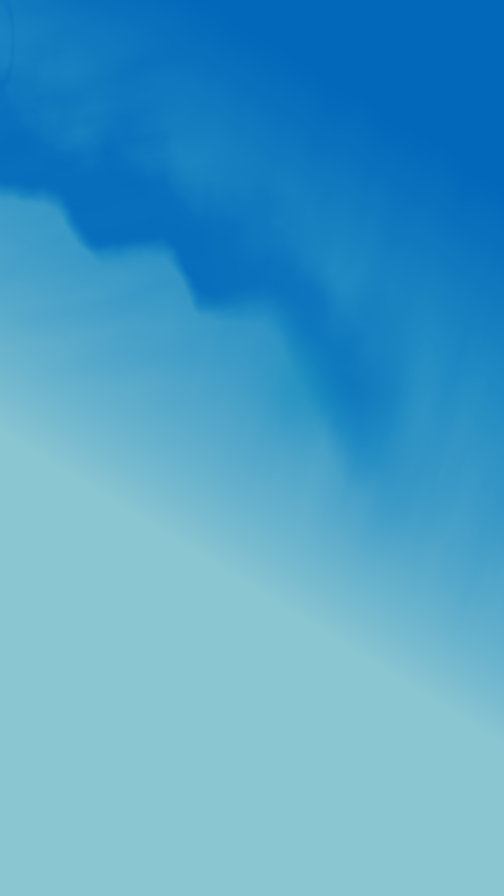
This background is drawn by a Shadertoy shader. Its source:

```glsl
// Soft blue sky: a deep blue cloud bank feathering diagonally into pale aqua.
#define DEEP vec3(0.005, 0.408, 0.73)
#define AZURE vec3(0.12, 0.54, 0.76)
#define AQUA vec3(0.54, 0.772, 0.822)
#define TEAL vec3(0.09, 0.56, 0.74)
#define PALE_START 0.48
#define PALE_SLOPE 0.35
#define HAZE_FALLOFF 2.3
#define EDGE_WARP 0.035
#define WISP_STRENGTH 0.11

vec2 hashGradient(vec2 cell) {
    vec2 k = vec2(dot(cell, vec2(127.1, 311.7)), dot(cell, vec2(269.5, 183.3)));
    return 2.0 * fract(sin(k) * 43758.5) - 1.0;
}

float gradientNoise(vec2 p) {
    vec2 i = floor(p), f = fract(p);
    vec2 w = f * f * f * (f * (f * 6.0 - 15.0) + 10.0);
    vec2 o = vec2(0.0, 1.0);
    float low = mix(dot(hashGradient(i), f),
                    dot(hashGradient(i + o.yx), f - o.yx), w.x);
    float high = mix(dot(hashGradient(i + o.xy), f - o.xy),
                     dot(hashGradient(i + o.yy), f - o.yy), w.x);
    return mix(low, high, w.y);
}

float fbm(vec2 p) {
    float sum = 0.0, amplitude = 0.5;
    for (int i = 0; i < 4; i++) {
        sum += amplitude * gradientNoise(p);
        p = mat2(1.6, 1.2, -1.2, 1.6) * p + 7.3;
        amplitude *= 0.5;
    }
    return sum;
}

// Depth below the top at which the dark bank ends, descending in steps.
float bankEdge(float x) {
    return 0.21 + 0.07 * smoothstep(0.08, 0.2, x)
                + 0.06 * smoothstep(0.32, 0.4, x)
                + 0.15 * smoothstep(0.51, 0.72, x);
}

vec3 skyRamp(float light) {
    vec3 lower = mix(DEEP, AZURE, clamp(light / 0.4, 0.0, 1.0));
    return mix(lower, AQUA, clamp((light - 0.4) / 0.6, 0.0, 1.0));
}

void mainImage(out vec4 fragColor, in vec2 fragCoord) {
    vec2 uv = fragCoord / iResolution.xy;
    float x = uv.x, depth = 1.0 - uv.y;

    // Diagonal haze, fading from pale aqua to deep blue
    float rise = PALE_START + PALE_SLOPE * x - depth;
    float light = exp(-HAZE_FALLOFF * max(rise, 0.0));
    light -= 0.24 * smoothstep(0.36, 0.66, rise);

    // Brushed wisps: nearly level at left, steep at upper right
    float levelWisp = fbm(vec2(x * 3.0, (depth + 0.12 * x) * 24.0));
    float steepWisp = fbm(vec2((x + 0.5 * depth) * 13.0, depth * 5.0));
    float wisp = mix(levelWisp, steepWisp, smoothstep(0.25, 0.55, x));
    float wispArea = smoothstep(0.03, 0.2, rise) * (1.0 - smoothstep(0.5, 0.68, rise));
    light += WISP_STRENGTH * wisp * wispArea;

    // Dark bank with a ragged left edge and a soft right edge
    float billow = fbm(vec2(x * 7.0, depth * 10.0) + 2.0);
    float softness = mix(0.016, 0.075, smoothstep(0.4, 0.75, x));
    float inside = bankEdge(x) + EDGE_WARP * (billow + 0.6 * levelWisp) - depth;
    float bank = smoothstep(-softness, softness, inside);
    bank *= 1.0 - smoothstep(0.06, 0.18, inside + 0.08 * billow);
    bank *= 1.0 - smoothstep(0.7, 0.87, x);
    float bankLight = mix(0.07, 0.19, smoothstep(0.3, 0.75, x)) + 0.06 * wisp;
    light = mix(light, bankLight, bank);

    // Dim patch in the upper left and a smudge trailing below the bank
    vec2 patchOffset = (vec2(x, depth) - vec2(0.24, 0.125)) / vec2(0.08, 0.05);
    light -= 0.12 * exp(-dot(patchOffset, patchOffset)) * (1.0 + billow);
    vec2 smudgeOffset = (vec2(x, depth) - vec2(0.77, 0.55)) / vec2(0.1, 0.06);
    light -= 0.08 * exp(-dot(smudgeOffset, smudgeOffset));

    // Faint curl at the upper left border
    float curl = length(vec2(x, depth - 0.045) / vec2(0.026, 0.05)) - 1.0;
    light -= 0.07 * exp(-40.0 * curl * curl);

    // Teal glow in the hollow beside the bank
    vec3 color = skyRamp(light);
    vec2 glowOffset = (vec2(x, depth) - vec2(0.59, 0.435)) / vec2(0.07, 0.05);
    color = mix(color, TEAL, 0.5 * exp(-dot(glowOffset, glowOffset)));
    fragColor = vec4(color, 1.0);
}
```
